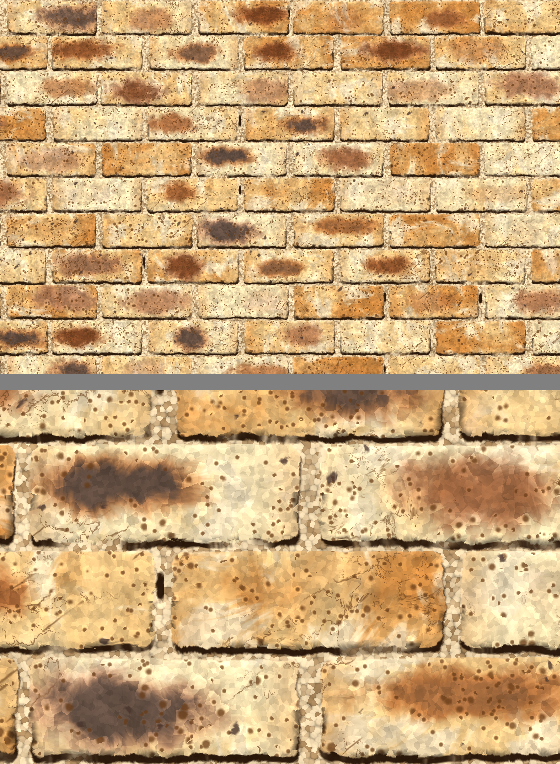
Top: the whole. Bottom: its middle third, enlarged.
This texture is drawn by a Shadertoy shader. Its source:

```glsl
vec2 hash2(vec2 p) {
    return fract(sin(vec2(dot(p, vec2(127.1, 311.7)), dot(p, vec2(269.5, 183.3)))) * 43758.5);
}

// Nearest distance, second nearest distance, random value of the nearest cell
vec3 cells(vec2 p) {
    vec2 cell = floor(p), f = fract(p);
    vec3 best = vec3(8.0, 8.0, 0.0);
    for (int j = -1; j <= 1; j++)
    for (int i = -1; i <= 1; i++) {
        vec2 o = vec2(i, j);
        float d = length(o + hash2(cell + o) - f);
        if (d < best.x) best = vec3(d, best.x, hash2(cell + o + 57.0).x);
        else best.y = min(best.y, d);
    }
    return best;
}

// Layered sines, roughly -1 to 1
float waves(vec2 p) {
    float sum = 0.0, amp = 0.5;
    for (int i = 0; i < 6; i++) {
        p = mat2(0.8, 0.6, -0.6, 0.8) * p * 1.8 + 1.7;
        p += 0.7 * sin(p.yx * 0.8);
        sum += amp * sin(p.x) * cos(p.y * 0.9);
        amp *= 0.68;
    }
    return sum;
}

float roundBox(vec2 p, vec2 halfSize, float radius) {
    vec2 d = abs(p) - halfSize + radius;
    return length(max(d, 0.0)) + min(max(d.x, d.y), 0.0) - radius;
}

float inside(float d, float soft) {
    return 1.0 - smoothstep(-soft, soft, d);
}

void mainImage(out vec4 fragColor, in vec2 fragCoord) {
    vec2 p = fragCoord / iResolution.y;
    float px = 0.7 / iResolution.y;

    // Running bond: rows counted from the top, alternate rows shifted by half
    float v = (0.904 - p.y) / 0.0951;
    float row = floor(v);
    float u = (p.x - (mod(row, 2.0) < 0.5 ? 0.133 : 0.264)) / 0.256;
    vec2 id = vec2(floor(u), row);
    vec2 q = vec2(fract(u) - 0.5, 0.5 - fract(v)) * vec2(0.256, 0.0951);
    vec2 r1 = hash2(id + 3.0), r2 = hash2(id + 19.0), r3 = hash2(id + 41.0), r4 = hash2(id + 73.0);

    // Ragged brick outline, roughest along the lower edge
    vec3 grit = cells(p * 210.0);
    vec3 grain = cells(p * 95.0 + 9.0);
    float rough = waves(p * 45.0);
    vec2 b = q - vec2((r1.x - 0.5) * 0.006, 0.003 + (r1.y - 0.5) * 0.002);
    b.y += b.x * (r4.x - 0.5) * 0.02 + rough * (b.y < 0.0 ? 0.0034 : 0.0016);
    b.x += 0.003 * waves(p.yx * 50.0 + 4.0);
    vec2 halfSize = vec2(0.1215 - 0.003 * r2.x, 0.0428);
    float brickDist = roundBox(b, halfSize, 0.010) + 0.0016 * (grain.z - 0.5);
    float shadowDist = roundBox(b + vec2(-0.001, 0.0048 + 0.002 * r2.y), halfSize, 0.009);

    // Sandy mortar with cast shadow and a few open joints
    vec3 mortar = mix(vec3(0.66, 0.51, 0.33), vec3(1.0, 0.90, 0.73), smoothstep(-0.15, 0.75, grit.z));
    mortar *= 1.0 - 0.22 * smoothstep(0.4, 0.9, grit.x) + 0.14 * rough;
    float shade = inside(shadowDist, 0.0015) * smoothstep(-0.9, 0.0, waves(p * vec2(16.0, 5.0) + r2.x * 6.0));
    float hole = step(0.9, r4.y) * inside(length((q - vec2(0.125, 0.012)) / vec2(0.005, 0.016)) - 0.8 + 0.4 * rough, 0.25);
    vec3 color = mix(mortar, vec3(0.14, 0.07, 0.02), max(shade, hole) * 0.96);

    // Fired clay, from cream to orange, uneven along each brick
    float mottle = waves(p * 12.0 + r3 * 9.0);
    float warmth = r3.x * 0.95 + 0.36 * mottle + (r4.y - 0.5) * b.x * 3.0;
    vec3 clay = mix(vec3(0.98, 0.90, 0.71), vec3(0.95, 0.79, 0.53), smoothstep(0.0, 0.55, warmth));
    clay = mix(clay, vec3(0.81, 0.54, 0.26), smoothstep(0.5, 1.1, warmth));
    clay = mix(clay, vec3(0.99, 0.92, 0.78), 0.75 * smoothstep(0.0, 0.55, waves(p * 20.0 + 5.0)));
    clay = mix(clay, vec3(0.78, 0.48, 0.21), 0.4 * smoothstep(0.65, 1.0, abs(b.x) / 0.12) * r2.x);

    // Kiln flash: a broad soft oval with a darker, mottled heart
    vec2 center = (r1 - 0.5) * vec2(0.12, 0.018);
    vec2 radius = vec2(0.052 + 0.055 * r2.y, 0.025 + 0.015 * r4.x);
    float oval = length((b - center) / radius) + 0.3 * waves(p * 26.0) + 0.15 * (grain.z - 0.5);
    float strength = smoothstep(0.1, 0.6, r3.y);
    vec3 flash = mix(vec3(0.70, 0.40, 0.18), vec3(0.72, 0.51, 0.38), r4.x);
    vec3 heart = mix(vec3(0.48, 0.26, 0.13), vec3(0.33, 0.27, 0.24), step(0.6, r2.x));
    clay = mix(clay, flash, 0.85 * strength * (1.0 - smoothstep(0.6, 1.2, oval)));
    clay = mix(clay, heart, 0.9 * smoothstep(0.4, 0.9, r3.y) * (1.0 - smoothstep(0.4, 0.85, oval)));

    // Grain, chipped patches, pits, iron specks and hairline cracks
    clay *= 1.0 + 0.15 * (grain.z - 0.5) + 0.17 * (grit.z - 0.5) + 0.12 * rough;
    float chips = smoothstep(0.1, 0.6, waves(p * 17.0 + 8.0));
    float pit = step(0.9 - 0.14 * chips, grain.z) * inside(grain.x - 0.1 - 0.25 * r2.y + 0.15 * rough, 0.15);
    pit = max(pit, step(0.95 - 0.16 * chips, grit.z) * inside(grit.x - 0.4, 0.2));
    clay = mix(clay, vec3(0.40, 0.23, 0.09), 0.75 * pit);
    vec3 speck = cells(p * 38.0 + 31.0 + 0.25 * rough);
    float iron = step(0.97 - 0.15 * r2.x, speck.z) * inside(speck.x - 0.16 * fract(speck.z * 91.0), 0.06);
    clay = mix(clay, vec3(0.28, 0.20, 0.17), 0.8 * iron);
    vec3 crack = cells(p * vec2(26.0, 34.0) + 0.5 * rough);
    float crackLine = 1.0 - smoothstep(0.0, 0.07, crack.y - crack.x);
    clay = mix(clay, vec3(0.42, 0.26, 0.12), 0.65 * crackLine * smoothstep(0.1, 0.45, waves(p * 9.0 + 2.0)));

    // Sunlit upper rim and crumbling lower rim
    float rim = smoothstep(-0.008, 0.0, brickDist);
    clay += 0.06 * rim * step(0.0, b.y);
    clay *= 1.0 - 0.5 * rim * step(b.y, 0.0) * smoothstep(-0.2, 0.5, rough + grain.z - 0.5);

    color = mix(color, clay, inside(brickDist, px + 0.0003));
    fragColor = vec4(clamp(color, 0.0, 1.0), 1.0);
}
```
